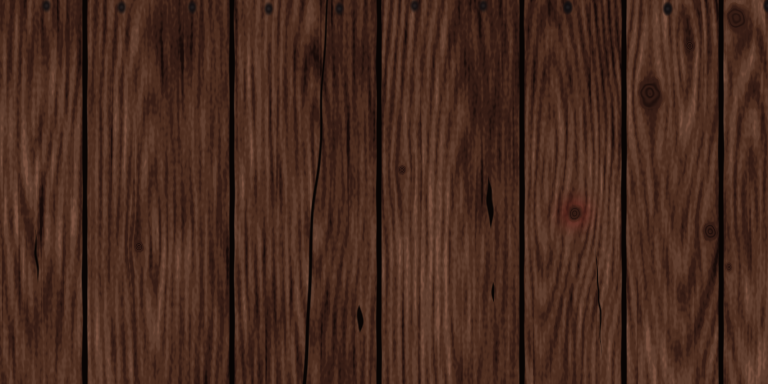
A Shadertoy shader for this texture:

```glsl
// Seven weathered dark brown planks with grain, knots, splits and nail heads.

const vec3 DARK = vec3(0.09, 0.04, 0.03);
const vec3 DEEP = vec3(0.21, 0.11, 0.08);
const vec3 MID = vec3(0.30, 0.175, 0.12);
const vec3 LIGHT = vec3(0.37, 0.24, 0.18);
const vec3 PALE = vec3(0.48, 0.32, 0.25);
const vec3 RED_STAIN = vec3(0.36, 0.10, 0.09);

const int PLANKS = 7;
const float EDGES[8] = float[8](-0.15, 0.221, 0.604, 0.987, 1.359, 1.625, 1.878, 2.15);
// Per plank: heart x, heart y, rings per unit, tone offset
const vec4 GRAIN[7] = vec4[7](
    vec4(0.10, 0.75, 36.0, 0.00), vec4(0.40, 0.40, 42.0, 0.02),
    vec4(0.83, 0.60, 46.0, 0.01), vec4(1.21, 0.30, 46.0, 0.02),
    vec4(1.43, 0.55, 54.0, -0.06), vec4(1.77, 0.85, 52.0, 0.03),
    vec4(1.95, 0.45, 46.0, 0.05));
// Darkness and smoothness of each plank's right half
const float RIGHT_SHADE[7] = float[7](0.2, 0.8, 0.7, 0.8, -0.5, 0.1, 0.0);
// Knots: x, y, radius, redness
const vec4 KNOTS[8] = vec4[8](
    vec4(1.917, 0.953, 0.030, 0.0), vec4(1.693, 0.755, 0.033, 0.0),
    vec4(1.497, 0.445, 0.018, 1.0), vec4(1.849, 0.396, 0.018, 0.0),
    vec4(1.047, 0.557, 0.010, 0.0), vec4(0.362, 0.357, 0.011, 0.0),
    vec4(1.898, 0.305, 0.009, 0.0), vec4(1.797, 0.880, 0.011, 0.0));
// Short splits: x, y, half length, half width
const vec4 SPLITS[5] = vec4[5](
    vec4(1.276, 0.47, 0.065, 0.007), vec4(0.937, 0.17, 0.035, 0.007),
    vec4(1.285, 0.24, 0.025, 0.004), vec4(0.095, 0.33, 0.060, 0.003),
    vec4(1.560, 0.22, 0.110, 0.002));

vec2 gradientAt(vec2 cell) {
    float h = fract(sin(dot(cell, vec2(127.1, 311.7))) * 43758.5);
    return vec2(cos(6.2832 * h), sin(6.2832 * h));
}

float gradientNoise(vec2 p) {
    vec2 i = floor(p), f = fract(p);
    vec2 u = f * f * f * (f * (f * 6.0 - 15.0) + 10.0);
    vec2 e = vec2(0.0, 1.0);
    float low = mix(dot(gradientAt(i), f), dot(gradientAt(i + e.yx), f - e.yx), u.x);
    float high = mix(dot(gradientAt(i + e), f - e), dot(gradientAt(i + 1.0), f - 1.0), u.x);
    return mix(low, high, u.y);
}

// Coverage of a shape with signed distance d
float cover(float d, float soft) { return 1.0 - smoothstep(-soft, soft, d); }

vec3 woodColor(float tone) {
    vec3 c = mix(DARK, DEEP, smoothstep(0.05, 0.33, tone));
    c = mix(c, MID, smoothstep(0.33, 0.53, tone));
    c = mix(c, LIGHT, smoothstep(0.53, 0.75, tone));
    return mix(c, PALE, smoothstep(0.75, 0.98, tone));
}

// Push grain lines sideways around a knot
float bendAround(vec2 p, vec4 knot) {
    vec2 d = p - knot.xy;
    float r2 = 3.0 * knot.z * knot.z;
    return -d.x * r2 / (d.x * d.x + 0.15 * d.y * d.y + r2);
}

// Growth rings cut lengthwise: long loops around the heart line
float ringPattern(vec2 p, vec4 grain, float seed) {
    vec2 s = p + seed * 17.3;
    float warp = 0.035 * gradientNoise(s * vec2(3.0, 1.6))
               + 0.012 * gradientNoise(s * vec2(10.0, 3.5));
    float dist = length(vec2(p.x - grain.x + warp, 0.12 * (p.y - grain.y)));
    float wave = 0.5 + 0.5 * sin(6.2832 * grain.z * (dist + warp * 0.4));
    return pow(wave, 0.8);
}

float splitDistance(vec2 p, vec4 split) {
    vec2 d = p - split.xy;
    d.x += 0.05 * d.y + 0.006 * gradientNoise(p * 22.0);
    float along = d.y / split.z;
    return abs(d.x) - split.w * (1.0 - along * along);
}

void mainImage(out vec4 fragColor, in vec2 fragCoord) {
    vec2 p = fragCoord / iResolution.y;
    p.x *= 2.0 * iResolution.y / iResolution.x;
    float px = 1.0 / iResolution.y;

    // Find the plank
    int id = 0;
    for (int i = 1; i < PLANKS; i++) if (p.x > EDGES[i]) id = i;
    float left = EDGES[id], right = EDGES[id + 1], width = right - left;
    float seed = float(id) + 1.0;
    vec4 grain = GRAIN[id];

    // Knots bend the grain of their own plank
    vec2 q = p;
    float knotMask = 0.0, knotRings = 0.0, red = 0.0;
    for (int i = 0; i < 8; i++) {
        vec4 k = KNOTS[i];
        if (k.x < left || k.x > right) continue;
        q.x += bendAround(p, k);
        float d = length((p - k.xy) * vec2(1.0, 0.85)) + 0.25 * k.z * gradientNoise(p * 45.0);
        float m = cover(d - k.z, 0.25 * k.z + px);
        knotMask = max(knotMask, m);
        knotRings += m * sin(d / k.z * 16.0);
        red += k.w * exp(-dot(p - k.xy, p - k.xy) / 0.0016);
    }

    // Tone from rings, fibres, stains and fine checks
    vec2 s = q + seed * 9.7;
    float side = smoothstep(0.45, 0.65, (p.x - left) / width + 0.15 * gradientNoise(s * vec2(4.0, 2.0)));
    float shade = RIGHT_SHADE[id] * side;
    float contrast = (1.0 - 0.6 * max(shade, 0.0)) * (0.85 + 0.7 * gradientNoise(s * vec2(6.0, 2.0)));
    float tone = 0.55 + grain.w - 0.13 * shade;
    tone += 0.36 * contrast * (ringPattern(q, grain, seed) - 0.5);
    tone += 0.26 * gradientNoise(s * vec2(115.0, 5.0)) + 0.22 * gradientNoise(s * vec2(60.0, 9.0));
    tone += 0.16 * gradientNoise(p * vec2(150.0, 70.0)) + 0.28 * gradientNoise(s * vec2(7.0, 1.6));
    tone -= 0.25 * smoothstep(0.3, 0.55, gradientNoise(s * vec2(70.0, 2.2)));
    tone -= 0.10 * smoothstep(0.6, 1.0, p.y);
    tone = mix(tone, 0.2 + 0.07 * knotRings, 0.9 * knotMask);

    // Worn plank edges
    float edge = min(p.x - left, right - p.x);
    tone += 0.12 * exp(-abs(p.x - left - 0.014) / 0.006) - 0.15 * exp(-edge / 0.009);
    vec3 color = woodColor(tone);
    color = mix(color, RED_STAIN * (0.5 + tone), 0.6 * min(red, 1.0) * (1.0 - knotMask));

    // Gaps, one long crack and short splits
    float hole = cover(edge - 0.0065 - 0.003 * gradientNoise(vec2(seed, p.y * 9.0)), px);
    float crackX = 0.789 + 0.068 * p.y + 0.012 * gradientNoise(vec2(3.5, p.y * 5.0));
    hole = max(hole, cover(abs(p.x - crackX) - mix(0.0045, 0.002, p.y), px));
    for (int i = 0; i < 5; i++) hole = max(hole, cover(splitDistance(p, SPLITS[i]), px));
    color = mix(color, DARK * 0.35, hole);

    // Nail heads along the top: two on wide planks, one on narrow planks
    for (int i = 0; i < 2; i++) {
        float at = width < 0.3 ? 0.45 : 0.25 + 0.48 * float(i);
        vec2 d = p - vec2(left + at * width, 0.985 - 0.004 * float(id % 3));
        float nail = length(d * vec2(1.0, 0.7)) - 0.010;
        color = mix(color, vec3(0.07, 0.055, 0.06) + 0.05 * cover(length(d) - 0.004, 0.004), 0.9 * cover(nail, 2.0 * px));
    }
    fragColor = vec4(color, 1.0);
}
```
